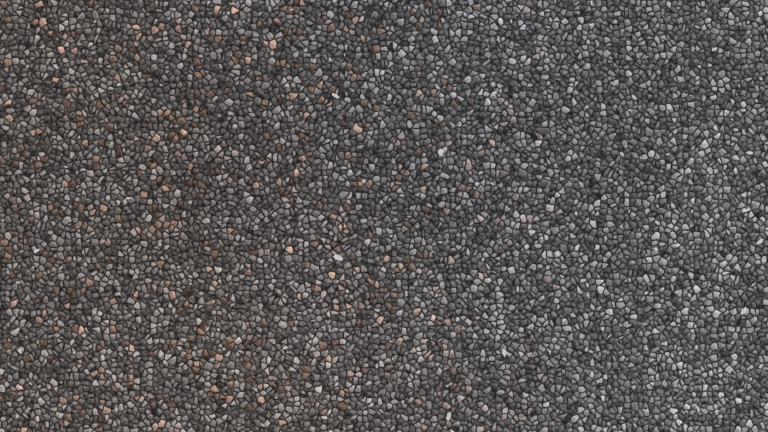
Write a Shadertoy shader that draws this texture.

```glsl
const vec2 LIGHT_DIR = vec2(0.5, 0.86);
const vec3 WARM_TINT = vec3(1.04, 0.985, 0.965);
const vec3 COOL_TINT = vec3(0.995, 0.99, 1.02);
const vec3 RUST_TINT = vec3(1.17, 0.97, 0.88);
const vec3 CHIP_COLOR = vec3(0.83, 0.82, 0.80);

struct Stone {
    float gap;     // distance to the joint between stones
    vec2 offset;   // position relative to the stone centre
    vec2 id;       // random values of the stone
};

vec2 hash2(vec2 p) {
    vec3 q = fract(p.xyx * vec3(0.1031, 0.1030, 0.0973));
    q += dot(q, q.yzx + 33.33);
    return fract((q.xx + q.yz) * q.zy);
}

float cornerSlope(vec2 cell, vec2 corner, vec2 f) {
    return dot(hash2(cell + corner) * 2.0 - 1.0, f - corner);
}

float gradientNoise(vec2 p) {
    vec2 i = floor(p), f = fract(p);
    vec2 u = f * f * f * (f * (f * 6.0 - 15.0) + 10.0);
    float low = mix(cornerSlope(i, vec2(0, 0), f), cornerSlope(i, vec2(1, 0), f), u.x);
    float high = mix(cornerSlope(i, vec2(0, 1), f), cornerSlope(i, vec2(1, 1), f), u.x);
    return mix(low, high, u.y);
}

float layeredNoise(vec2 p) {
    float sum = 0.0, gain = 1.0;
    for (int i = 0; i < 3; i++) {
        sum += gain * gradientNoise(p);
        p = p * 2.1 + 17.3;
        gain *= 0.5;
    }
    return sum;
}

// Cellular stones; a random bias makes some larger than others
Stone nearestStone(vec2 p, float sizeSpread) {
    vec2 cell = floor(p);
    float nearest = 9.0, second = 9.0;
    Stone stone;
    for (int y = -1; y <= 1; y++) {
        for (int x = -1; x <= 1; x++) {
            vec2 c = cell + vec2(x, y);
            vec2 d = p - c - hash2(c);
            vec2 id = hash2(c + 71.7);
            float dist = length(d) - sizeSpread * id.y;
            if (dist < nearest) {
                second = nearest;
                nearest = dist;
                stone.offset = d;
                stone.id = id;
            } else {
                second = min(second, dist);
            }
        }
    }
    stone.gap = second - nearest;
    return stone;
}

// Sparse ragged chips, at most one in each grid cell
float chips(vec2 p, float cellSize, float chance, float size) {
    vec2 cell = floor(p / cellSize);
    vec2 pick = hash2(cell + 5.1), shape = hash2(cell + 43.9);
    vec2 d = p - (cell + 0.25 + 0.5 * hash2(cell + 9.4)) * cellSize;
    float angle = 6.2832 * shape.x;
    float c = cos(angle), s = sin(angle);
    d = mat2(c, -s, s, c) * d;
    d.y *= mix(1.2, 2.8, shape.y);
    float radius = size * mix(0.35, 1.0, pick.y * pick.y);
    float edge = length(d) + 0.45 * size * gradientNoise(p * 200.0) - radius;
    return step(pick.x, chance) * smoothstep(0.0012, -0.0012, edge);
}

vec3 asphalt(vec2 p, float aspect) {
    // Broad wear: darker left, paler right, dusty lower edge
    float across = p.x / aspect;
    float cloud = layeredNoise(p * 2.3 + 4.0);
    float wear = 0.94 + 0.10 * smoothstep(0.3, 1.0, across) + 0.10 * cloud;
    wear += 0.05 * smoothstep(0.45, 0.0, p.y);

    // Stones with lit upper faces and dark joints
    vec2 warped = p + 0.004 * vec2(gradientNoise(p * 60.0), gradientNoise(p * 60.0 + 31.0));
    Stone stone = nearestStone(warped * 74.0, 0.3);
    float tone = 0.35 + 0.32 * stone.id.x * stone.id.x;
    tone += 0.2 * dot(stone.offset, LIGHT_DIR);
    float value = mix(0.2, tone, smoothstep(0.0, 0.4, stone.gap));

    // Fine grit
    Stone grit = nearestStone(p * 150.0 + 13.0, 0.2);
    value += 0.12 * (grit.id.x - 0.5) + 0.13 * gradientNoise(p * 140.0);
    value = max(value * wear, 0.13);

    vec3 tint = mix(WARM_TINT, COOL_TINT, smoothstep(0.2, 0.85, across + 0.3 * (p.y - 0.5)));
    float rust = step(0.93, stone.id.y) * smoothstep(0.9, 0.3, across);
    vec3 color = value * mix(tint, RUST_TINT, rust);

    // Pale chips, denser in the dusty lower left
    float dust = smoothstep(0.9, 0.0, p.y + 0.4 * across);
    float pale = 0.9 * chips(p, 0.12, 0.22, 0.012);
    pale = max(pale, 0.7 * chips(p + 3.7, 0.033, 0.10 + 0.22 * dust, 0.0055));
    return mix(color, CHIP_COLOR, pale);
}

void mainImage(out vec4 fragColor, in vec2 fragCoord) {
    float aspect = iResolution.x / iResolution.y;
    vec3 sum = vec3(0.0);
    // Four samples smooth the stone edges
    for (int i = 0; i < 4; i++) {
        vec2 shift = vec2(i % 2, i / 2) * 0.5 - 0.25;
        sum += asphalt((fragCoord + shift) / iResolution.y, aspect);
    }
    fragColor = vec4(sum / 4.0, 1.0);
}
```
